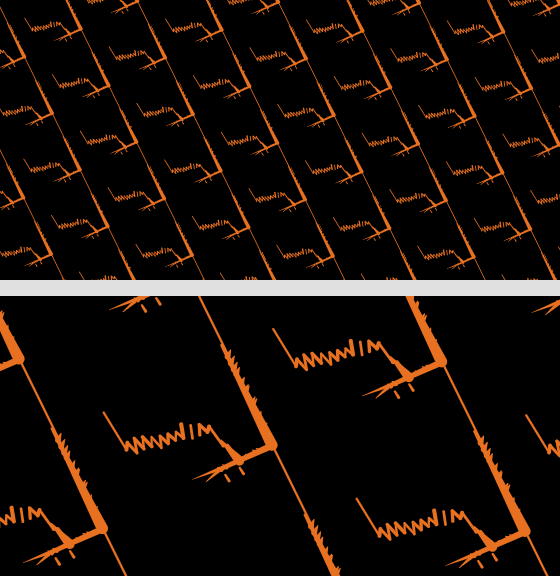
Top: the whole. Bottom: its middle third, enlarged.
Reproduce this pattern procedurally as a Shadertoy shader.

```glsl
const float CELL_SIZE = 0.225;            // in canvas heights
const float TILT = 0.457;                 // lattice rotation in radians
const vec2 LATTICE_ORIGIN = vec2(0.994, 0.489);
const vec2 CELL_MARGIN = vec2(0.85, 0.15);
const vec3 ORANGE = vec3(0.91, 0.44, 0.13);

float hash(float n) {
    n = fract(n * 0.1031);
    n *= n + 33.33;
    n *= n + n;
    return fract(n);
}

// Distance to a stroke whose radius changes from root to tip
float taperedStroke(vec2 p, vec2 root, vec2 tip, float rootRadius, float tipRadius) {
    vec2 axis = tip - root;
    float t = clamp(dot(p - root, axis) / dot(axis, axis), 0.0, 1.0);
    return length(p - root - axis * t) - mix(rootRadius, tipRadius, t);
}

// Solid rail that narrows upwards, with torn teeth on its right edge
float rail(vec2 p, int teeth) {
    float d = taperedStroke(p, vec2(-0.014, 0.008), vec2(-0.020, 0.60), 0.030, 0.007);
    for (int i = 0; i < teeth; i++) {
        float seed = float(i);
        float y = 0.05 + 0.50 * (seed + hash(seed + 3.0)) / float(teeth);
        vec2 root = vec2(-0.018, y);
        vec2 tip = root + vec2(0.024 + 0.018 * hash(seed + 21.0), 0.025);
        d = min(d, taperedStroke(p, root, tip, 0.016, 0.003));
    }
    return d;
}

// Foot running left from the corner, with flames above and drips below
float foot(vec2 p, int flames) {
    float d = taperedStroke(p, vec2(-0.01, 0.005), vec2(-0.30, 0.014), 0.018, 0.012);
    d = min(d, taperedStroke(p, vec2(-0.28, 0.014), vec2(-0.47, 0.030), 0.012, 0.001));
    d = min(d, taperedStroke(p, vec2(-0.33, 0.010), vec2(-0.41, -0.012), 0.010, 0.002));
    d = min(d, taperedStroke(p, vec2(-0.205, 0.01), vec2(-0.245, 0.15), 0.026, 0.004));
    for (int i = 0; i < flames; i++) {
        float seed = float(i);
        float x = -0.04 - 0.30 * (seed + hash(seed + 50.0)) / float(flames);
        float rise = 0.025 + 0.045 * hash(seed + 71.0);
        d = min(d, taperedStroke(p, vec2(x, 0.01), vec2(x - 0.012, rise), 0.013, 0.003));
    }
    for (int i = 0; i < 2; i++) {
        float x = -0.22 - 0.085 * float(i);
        d = min(d, taperedStroke(p, vec2(x, -0.025), vec2(x + 0.004, -0.062), 0.006, 0.008));
    }
    return d;
}

// Point on the jagged trace: opening spike, slow fall, then a drop to the foot
vec2 tracePoint(float i, float count) {
    float t = i / count;
    float x = mix(-0.737, -0.205, t);
    float level = mix(0.345, 0.225, t) - 0.17 * smoothstep(0.84, 1.0, t);
    float side = mod(i, 2.0) * 2.0 - 1.0;
    float swing = -side * (0.008 + 0.048 * hash(i + 9.0));
    return vec2(x, level + (i < 0.5 ? 0.21 : swing));
}

float trace(vec2 p, int count) {
    float d = 1.0;
    float total = float(count);
    for (int i = 0; i < count; i++) {
        float k = float(i);
        bool broken = k > 0.45 * total && hash(k + 130.0) < 0.25;
        if (broken) continue;
        float radius = 0.006 + 0.005 * hash(k + 90.0) * step(0.5, k);
        d = min(d, taperedStroke(p, tracePoint(k, total), tracePoint(k + 1.0, total), radius, radius));
    }
    return d;
}

float coverage(float d, float pixel) {
    return clamp(0.5 - d / pixel, 0.0, 1.0);
}

void mainImage(out vec4 fragColor, in vec2 fragCoord) {
    // Tilted square lattice with the motif corner at each cell's zero
    vec2 p = fragCoord / iResolution.y - LATTICE_ORIGIN;
    float c = cos(TILT), s = sin(TILT);
    vec2 lattice = vec2(c * p.x + s * p.y, c * p.y - s * p.x) / CELL_SIZE;
    vec2 cell = fract(lattice + CELL_MARGIN) - CELL_MARGIN;
    float pixel = 1.0 / (iResolution.y * CELL_SIZE);

    float hairline = abs(cell.x + 0.012) - 0.006;
    float solid = min(rail(cell, 13), foot(cell, 6));
    float ink = max(coverage(hairline, pixel), coverage(solid, pixel));
    ink = max(ink, coverage(trace(cell, 25), pixel));
    fragColor = vec4(ORANGE * ink, 1.0);
}
```
